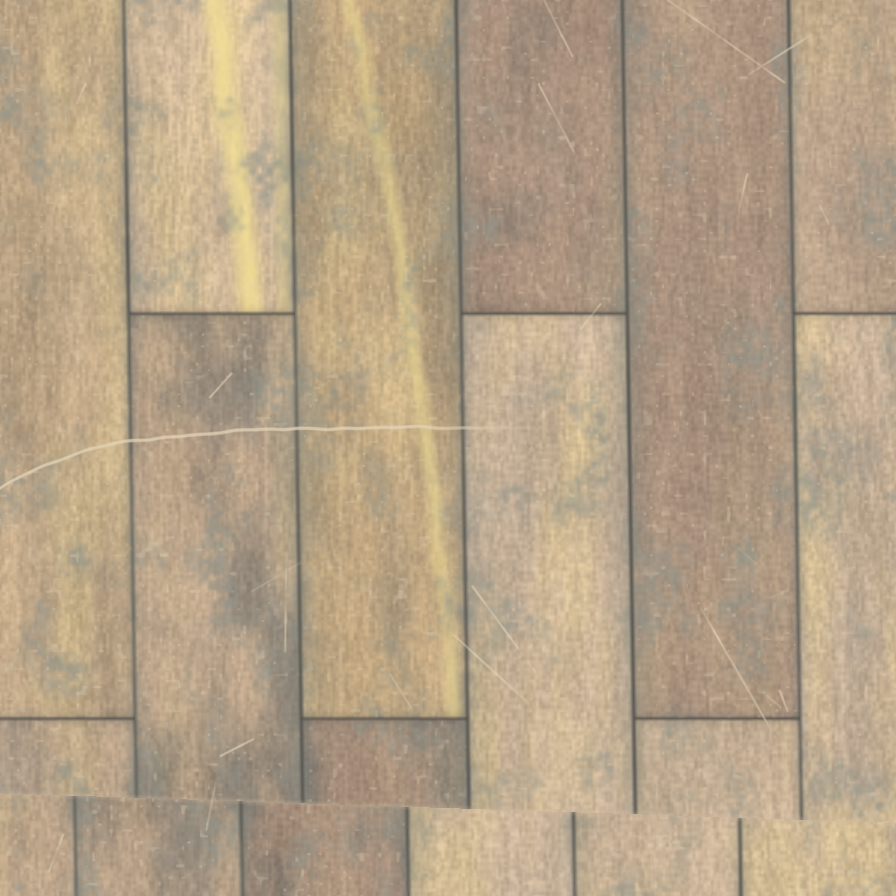
This texture is drawn by a Shadertoy shader. Its source:

```glsl
const float PLANK_WIDTH = 0.1855;
const vec3 ROSE = vec3(0.68, 0.58, 0.50);
const vec3 GOLD = vec3(0.75, 0.645, 0.49);
const vec3 PALE = vec3(0.82, 0.73, 0.63);
const vec3 HONEY = vec3(0.87, 0.775, 0.58);
const vec3 SAPWOOD = vec3(0.95, 0.87, 0.58);
const vec3 GRIME = vec3(0.50, 0.48, 0.45);
const vec3 STAIN = vec3(0.56, 0.575, 0.54);
const vec3 GAP = vec3(0.33, 0.32, 0.30);
const vec3 SCRATCH = vec3(0.89, 0.83, 0.72);

// Gold, pale and grime amounts: upper then lower plank of each column
const vec3 PLANKS[12] = vec3[12](
    vec3(0.8, 0.30, 0.15), vec3(0.4, 0.40, 0.40),
    vec3(1.0, 0.75, 0.00), vec3(0.4, 0.40, 0.65),
    vec3(1.0, 0.10, 0.30), vec3(0.0, 0.00, 0.90),
    vec3(0.0, 0.00, 0.35), vec3(0.4, 0.90, 0.10),
    vec3(0.0, 0.08, 0.15), vec3(1.0, 0.80, 0.10),
    vec3(0.1, 0.35, 0.10), vec3(0.3, 0.90, 0.15));

float hash(vec2 p) {
    return fract(sin(dot(p, vec2(127.1, 311.7))) * 43758.5453);
}

float noise(vec2 p) {
    vec2 i = floor(p), f = fract(p);
    f = f * f * (3.0 - 2.0 * f);
    return mix(mix(hash(i), hash(i + vec2(1, 0)), f.x),
               mix(hash(i + vec2(0, 1)), hash(i + vec2(1, 1)), f.x), f.y);
}

float fbm(vec2 p) {
    float sum = 0.0, amp = 0.533;
    for (int i = 0; i < 4; i++) {
        sum += amp * noise(p);
        p = p * 2.03 + 17.3;
        amp *= 0.5;
    }
    return sum;
}

float line(float dist, float halfWidth, float blur) {
    return 1.0 - smoothstep(halfWidth - blur, halfWidth + blur, abs(dist));
}

float segmentDistance(vec2 p, vec2 a, vec2 b) {
    vec2 pa = p - a, ba = b - a;
    return length(pa - ba * clamp(dot(pa, ba) / dot(ba, ba), 0.0, 1.0));
}

vec3 woodColor(vec2 p, vec3 tone, vec2 id) {
    vec2 q = p + id * 7.31;
    vec3 color = mix(mix(ROSE, GOLD, tone.x), PALE, tone.y);
    color = mix(color, GRIME, tone.z * smoothstep(0.3, 0.7, fbm(q * vec2(17.0, 9.0))));
    float glow = smoothstep(0.42, 0.75, fbm(q * vec2(14.0, 4.0) + 4.0));
    color = mix(color, HONEY, glow * (0.2 + 0.5 * max(tone.x, tone.y)));
    float broad = fbm(q * vec2(9.0, 5.0) + 2.0) - 0.5;
    float grain = fbm(q * vec2(110.0, 9.0)) - 0.5;
    float fibre = noise(q * vec2(300.0, 90.0)) - 0.5;
    float speckle = noise(q * 240.0) - 0.5;
    return color * (1.0 + 0.18 * broad + 0.13 * grain + 0.11 * fibre + 0.09 * speckle);
}

// Pale streaks running down two of the upper planks
float sapwood(vec2 p, float column) {
    float t = 1.0 - p.y;
    float wobble = 0.006 * (noise(vec2(3.0, p.y * 18.0)) - 0.5);
    float broad = line(p.x - 0.242 - 0.11 * t - wobble, 0.013, 0.012);
    float faint = line(p.x - 0.312 - 0.02 * t, 0.009, 0.008);
    float curved = line(p.x - 0.39 - 0.22 * t + 0.09 * t * t - wobble, 0.008, 0.008);
    return column == 1.0 ? max(broad, 0.6 * faint) : column == 2.0 ? 0.65 * curved : 0.0;
}

float scratches(vec2 p, float px) {
    float arc = p.y - 0.525 + 0.07 * exp(-10.0 * p.x) + 0.003 * noise(p.xx * 30.0);
    float mask = 0.75 * line(arc, 0.0018, px) * (1.0 - smoothstep(0.45, 0.64, p.x));
    for (float i = 0.0; i < 24.0; i++) {
        vec2 a = vec2(hash(vec2(i, 1.0)), hash(vec2(i, 2.0)));
        float angle = 1.57 + 2.4 * (hash(vec2(i, 3.0)) - 0.5);
        float reach = 0.02 + 0.16 * pow(hash(vec2(i, 4.0)), 2.0);
        float d = segmentDistance(p, a, a + reach * vec2(cos(angle), sin(angle)));
        mask = max(mask, 0.7 * line(d, 0.0012, px) * noise(p * 45.0 + i));
    }
    return mask;
}

void mainImage(out vec4 fragColor, in vec2 fragCoord) {
    vec2 p = fragCoord / iResolution.xy;
    float px = 1.0 / min(iResolution.x, iResolution.y);
    // The bottom strip is the same floor, shifted sideways
    float cut = p.y - 0.1146 + 0.033 * p.x;
    vec2 q = p + vec2(cut < 0.0 ? 0.069 : 0.0, 0.0);

    // Slightly leaning columns with alternating end joints
    float u = (q.x - 0.146 + 0.016 * (q.y - 0.5)) / PLANK_WIDTH;
    float column = clamp(floor(u) + 1.0, 0.0, 5.0);
    float joint = q.y - (mod(column, 2.0) < 0.5 ? 0.198 : 0.65);
    float row = joint < 0.0 ? 1.0 : 0.0;
    vec3 color = woodColor(q, PLANKS[int(column * 2.0 + row)], vec2(column, row));
    float streak = (1.0 - row) * sapwood(q, column);
    color = mix(color, SAPWOOD, streak * (0.65 + 0.35 * noise(q * vec2(160.0, 20.0))));

    // Scattered soft scuffs and pale specks
    float scuff = smoothstep(0.5, 0.8, fbm(q * vec2(24.0, 16.0) + 9.0)) * noise(q * 110.0);
    color = mix(color, STAIN, 0.7 * scuff);
    color = mix(color, SCRATCH, 0.3 * smoothstep(0.8, 0.97, noise(q * 150.0)));

    // Worn seams with uneven stains along them
    float seamId = floor(u + 0.5);
    float seam = abs(u - seamId) * PLANK_WIDTH;
    float wear = noise(vec2(seamId * 5.7, q.y * 7.0));
    float stainWidth = 0.004 + 0.013 * wear * hash(vec2(seamId, 6.0));
    color = mix(color, STAIN * 0.9, 0.85 * exp(-seam / stainWidth) * (0.5 + 0.5 * noise(q * 70.0)));
    color = mix(color, GAP, (0.45 + 0.45 * wear) * line(seam, 0.002, 0.0014 + px));
    color = mix(color, GAP, 0.3 * exp(-abs(joint) / 0.005));
    color = mix(color, GAP, 0.7 * line(joint, 0.0016, 0.001 + px));

    color = mix(color, SCRATCH, scratches(p, px));
    color = mix(color, PALE, 0.3 * line(cut, 0.002, 0.002 + px));
    fragColor = vec4(color, 1.0);
}
```
